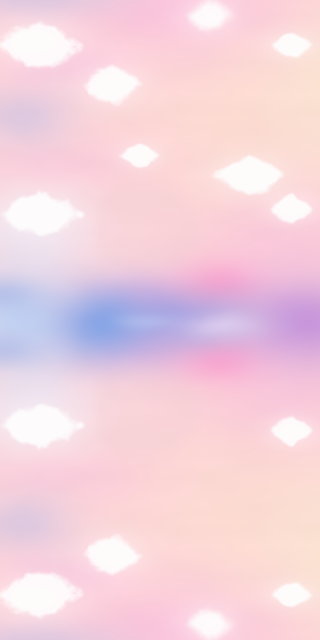
Give the GLSL for this background, as a Shadertoy shader.

```glsl
// Pastel dream sky: pink haze mirrored about a blue and violet horizon, with puffy white clouds.

const vec3 PINK     = vec3(0.99, 0.83, 0.85);
const vec3 ROSE     = vec3(0.98, 0.76, 0.86);
const vec3 HOT_PINK = vec3(1.00, 0.64, 0.80);
const vec3 PEACH    = vec3(0.99, 0.86, 0.82);
const vec3 CREAM    = vec3(0.98, 0.89, 0.82);
const vec3 MIST     = vec3(0.93, 0.89, 0.94);
const vec3 LILAC    = vec3(0.82, 0.77, 0.89);
const vec3 MAUVE    = vec3(0.85, 0.70, 0.87);
const vec3 VIOLET   = vec3(0.78, 0.58, 0.86);
const vec3 BLUE     = vec3(0.52, 0.64, 0.90);
const vec3 PERI     = vec3(0.62, 0.61, 0.88);
const vec3 ICE      = vec3(0.76, 0.83, 0.96);
const vec3 WHITE    = vec3(0.995, 0.988, 0.99);

const int CLOUDS = 8;
const int MIRRORED = 6;

float hash(vec2 p) {
    return fract(sin(dot(p, vec2(127.1, 311.7))) * 43758.5453);
}

float noise(vec2 p) {
    vec2 i = floor(p), f = fract(p);
    f = f * f * (3.0 - 2.0 * f);
    return mix(mix(hash(i), hash(i + vec2(1, 0)), f.x),
               mix(hash(i + vec2(0, 1)), hash(i + vec2(1, 1)), f.x), f.y);
}

float fbm(vec2 p) {
    float sum = 0.0, amp = 0.5;
    for (int i = 0; i < 4; i++) {
        sum += amp * noise(p);
        p = p * 2.03 + 7.1;
        amp *= 0.5;
    }
    return sum;
}

// Blends a soft elliptical patch of colour over the base
vec3 glow(vec3 base, vec3 tint, float strength, vec2 p, vec2 centre, vec2 radius) {
    vec2 q = (p - centre) / radius;
    return mix(base, tint, strength * exp(-dot(q, q)));
}

// Haze, given x and the distance from the mirror line
vec3 haze(vec2 p) {
    vec3 c = PINK;
    c = glow(c, PEACH, 0.9, p, vec2(0.75, 0.60), vec2(0.36, 0.26));
    c = glow(c, CREAM, 0.9, p, vec2(1.03, 0.72), vec2(0.20, 0.24));
    c = glow(c, ROSE,  0.9, p, vec2(0.52, 0.97), vec2(0.32, 0.12));
    c = glow(c, ROSE,  0.8, p, vec2(0.22, 0.79), vec2(0.20, 0.07));
    c = glow(c, ROSE,  0.5, p, vec2(0.20, 0.49), vec2(0.25, 0.08));
    c = glow(c, ROSE,  0.6, p, vec2(0.90, 0.24), vec2(0.28, 0.14));
    c = glow(c, LILAC, 0.7, p, vec2(0.08, 1.02), vec2(0.26, 0.07));
    c = glow(c, LILAC, 0.7, p, vec2(0.06, 0.64), vec2(0.17, 0.09));
    c = glow(c, MIST,  0.9, p, vec2(0.08, 0.24), vec2(0.22, 0.17));
    // Faint round veil
    float veil = smoothstep(0.19, 0.13, length(p - vec2(0.46, 0.29)));
    return mix(c, vec3(0.96, 0.82, 0.84), 0.5 * veil);
}

// Horizon colours, with p.y measured from the band's centre
vec3 horizon(vec3 c, vec2 p) {
    vec2 side = vec2(p.x, abs(p.y));
    c = glow(c, MAUVE,    0.85, side, vec2(0.45, 0.08), vec2(0.24, 0.08));
    c = glow(c, HOT_PINK, 0.85, side, vec2(0.69, 0.12), vec2(0.13, 0.07));
    c = glow(c, ICE,      0.95, p, vec2(0.06, 0.01), vec2(0.25, 0.13));
    c = glow(c, VIOLET,   0.95, p, vec2(0.96, 0.00), vec2(0.21, 0.135));
    c = glow(c, PERI,     0.90, p, vec2(0.54, 0.01), vec2(0.24, 0.085));
    c = glow(c, BLUE,     0.95, p, vec2(0.32, 0.00), vec2(0.13, 0.095));
    c = glow(c, BLUE,     0.35, side, vec2(0.00, 0.09), vec2(0.12, 0.05));
    c = glow(c, ICE,      0.40, p, vec2(0.46, 0.005), vec2(0.09, 0.025));
    return glow(c, vec3(0.87, 0.81, 0.94), 0.85, p, vec2(0.69, -0.01), vec2(0.12, 0.04));
}

// Puffy rounded diamond: cloud holds centre.xy and radius.zw
float cloudMask(vec2 p, vec4 cloud, float softness) {
    vec2 q = (p - cloud.xy) / cloud.zw;
    float shape = mix(length(q), abs(q.x) + abs(q.y), 0.45);
    float puffs = fbm(p * 24.0 + cloud.xy * 31.0) - 0.47;
    return smoothstep(1.08, 1.08 - softness, shape + 0.55 * puffs);
}

void mainImage(out vec4 fragColor, in vec2 fragCoord) {
    // Canvas is 1 wide and 2 high
    vec2 uv = fragCoord / iResolution.xy * vec2(1.0, 2.0);
    vec2 folded = vec2(uv.x, abs(uv.y - 1.0));

    // Watercolour drift
    vec2 drift = vec2(fbm(folded * 5.0), fbm(folded * 5.0 + 19.0)) - 0.47;
    vec3 color = haze(folded + 0.08 * drift);
    color = horizon(color, uv - vec2(0.0, 0.99) + 0.025 * drift);
    color += 0.025 * (fbm(folded * vec2(5.0, 14.0)) - 0.47);

    // Centre x, height above the mirror line, half width, half height
    vec4 clouds[CLOUDS] = vec4[CLOUDS](
        vec4(0.122, 0.862, 0.130, 0.074), vec4(0.352, 0.737, 0.093, 0.066),
        vec4(0.654, 0.951, 0.082, 0.062), vec4(0.914, 0.859, 0.072, 0.040),
        vec4(0.122, 0.331, 0.130, 0.074), vec4(0.914, 0.346, 0.072, 0.046),
        vec4(0.438, 0.513, 0.064, 0.038), vec4(0.779, 0.450, 0.110, 0.064));
    for (int i = 0; i < CLOUDS; i++) {
        vec2 p = i < MIRRORED ? folded : uv - vec2(0.0, 1.0);
        color = glow(color, WHITE, 0.45, p, clouds[i].xy, clouds[i].zw * 1.1);
        float softness = i == 2 ? 0.6 : 0.3;
        color = mix(color, WHITE, 0.95 * cloudMask(p, clouds[i], softness));
    }
    fragColor = vec4(clamp(color, 0.0, 1.0), 1.0);
}
```
